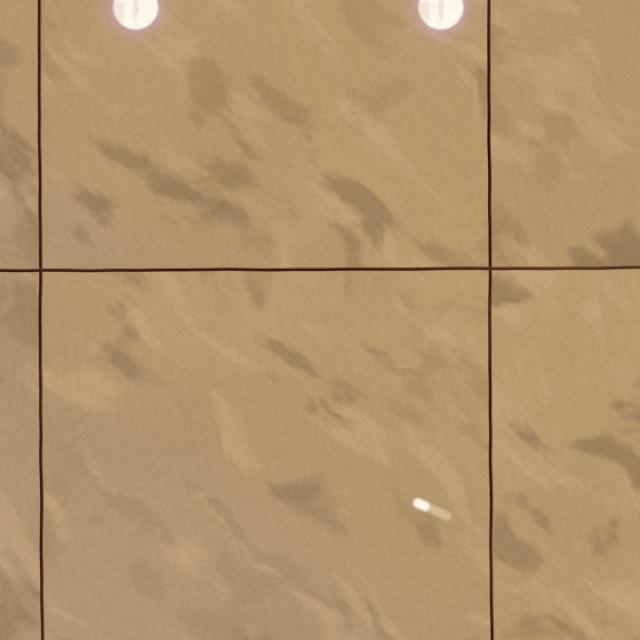
This texture is drawn by a three.js fragment shader. Its source:

```glsl
varying vec2 vUv;

const float TILE_SIZE = 0.7025;
const vec2 JOINT_ORIGIN = vec2(0.066, 0.577);
const float JOINT_TILT = 0.005;

const vec3 GOLD_STONE = vec3(0.715, 0.595, 0.42);
const vec3 ROSE_STONE = vec3(0.685, 0.575, 0.45);
const vec3 PATCH_SHADE = vec3(0.565, 0.46, 0.335);
const vec3 PALE_VEIN = vec3(0.785, 0.665, 0.50);
const vec3 JOINT_RIM = vec3(0.47, 0.28, 0.19);
const vec3 JOINT_CORE = vec3(0.15, 0.07, 0.055);
const vec3 LAMP_WHITE = vec3(0.99, 0.97, 0.92);
const vec3 LAMP_HALO = vec3(0.80, 0.66, 0.76);

float hash(vec2 p) {
  return fract(sin(dot(p, vec2(127.1, 311.7))) * 43758.5);
}

float noise(vec2 p) {
  vec2 cell = floor(p);
  vec2 f = fract(p);
  f = f * f * (3.0 - 2.0 * f);
  float low = mix(hash(cell), hash(cell + vec2(1.0, 0.0)), f.x);
  float high = mix(hash(cell + vec2(0.0, 1.0)), hash(cell + 1.0), f.x);
  return mix(low, high, f.y);
}

float fbm(vec2 p) {
  float sum = 0.0;
  float gain = 0.533;
  for (int i = 0; i < 4; i++) {
    sum += gain * noise(p);
    p = mat2(1.6, 1.2, -1.2, 1.6) * p + 7.3;
    gain *= 0.5;
  }
  return sum;
}

float segmentDistance(vec2 p, vec2 a, vec2 b) {
  vec2 ab = b - a;
  return length(p - a - ab * clamp(dot(p - a, ab) / dot(ab, ab), 0.0, 1.0));
}

float disc(float dist, float radius, float soft) {
  return 1.0 - smoothstep(radius - soft, radius + soft, dist);
}

// Marble with smudges and veins drifting down to the right
vec3 marble(vec2 uv, vec2 seed) {
  vec2 p = uv + seed;
  vec2 warp = vec2(noise(p * 9.0), noise(p * 9.0 + 31.0)) - 0.5;
  p += 0.06 * warp;
  vec2 grainDir = vec2(dot(p, vec2(0.72, -0.69)), dot(p, vec2(0.69, 0.72)));

  float warmth = smoothstep(0.1, 0.8, uv.x * 0.6 + uv.y * 0.55 + 0.25 * (noise(p * 3.0) - 0.5));
  vec3 color = mix(ROSE_STONE, GOLD_STONE, warmth);
  color *= 0.97 + 0.06 * fbm(p * 6.0);

  float cluster = smoothstep(0.25, 0.7, noise(p * 5.0 + 12.0));
  float smudge = smoothstep(0.54, 0.72, fbm(grainDir * vec2(10.0, 19.0)));
  color = mix(color, PATCH_SHADE, smudge * (0.2 + 0.5 * cluster));

  float vein = smoothstep(0.56, 0.76, fbm(grainDir * vec2(8.0, 24.0) + 53.0));
  return mix(color, PALE_VEIN, 0.5 * vein * (1.0 - smudge));
}

// Thin joint: reddish rim around a dark core that fades in places
vec3 addJoint(vec3 color, float dist, float depth) {
  color = mix(color, JOINT_RIM, 0.85 * disc(abs(dist), 0.0029, 0.0012));
  return mix(color, JOINT_CORE, depth * disc(abs(dist + 0.0005), 0.0017, 0.001));
}

// Round lamp reflection with a violet fringe
vec3 addLamp(vec3 color, vec2 offset, float radius) {
  float dist = length(offset);
  float halo = exp(-max(dist - radius, 0.0) * 75.0);
  color = mix(color, LAMP_HALO, 0.6 * halo);
  float shade = noise(offset * vec2(95.0, 30.0) + 4.0);
  vec3 glass = mix(LAMP_WHITE, vec3(0.88, 0.80, 0.72), 0.45 * smoothstep(0.5, 0.9, shade));
  return mix(color, glass, disc(dist, radius, 0.003));
}

// Small slanted glint, bright at its upper end
vec3 addGlint(vec3 color, vec2 uv, vec2 head, vec2 tail) {
  float dist = segmentDistance(uv, head, tail);
  color = mix(color, vec3(0.86, 0.77, 0.62), 0.75 * disc(dist, 0.007, 0.004));
  return mix(color, LAMP_WHITE, disc(segmentDistance(uv, head, mix(head, tail, 0.25)), 0.007, 0.004));
}

void main() {
  // Slightly tilted, uneven tile grid
  vec2 wobble = 0.0016 * (vec2(noise(vec2(uvec2(0)) + vUv.yy * 14.0), noise(vUv.xx * 14.0 + 9.0)) - 0.5);
  vec2 grid = (vUv - JOINT_ORIGIN + JOINT_TILT * vec2(vUv.y, -vUv.x) + wobble) / TILE_SIZE;
  vec2 tile = floor(grid);
  vec2 jointDist = (fract(grid + 0.5) - 0.5) * TILE_SIZE;

  vec2 seed = 5.0 * vec2(hash(tile + 3.0), hash(tile + 17.0));
  vec3 color = marble(vUv, seed);
  color *= 0.985 + 0.03 * hash(tile + 41.0);

  // Joints
  vec2 depth = 0.65 + 0.35 * vec2(noise(vUv.yx * 8.0), noise(vUv * 8.0 + 5.0));
  depth.y *= mix(1.0, 0.55, smoothstep(0.6, 0.9, vUv.x));
  color = addJoint(color, jointDist.x, depth.x);
  color = addJoint(color, jointDist.y, depth.y);

  // Reflections
  for (int i = 0; i < 2; i++) {
    color = addLamp(color, vUv - vec2(0.212 + 0.477 * float(i), 0.989), 0.035);
  }
  color = addGlint(color, vUv, vec2(0.653, 0.214), vec2(0.698, 0.194));

  // Fine grain
  color += 0.03 * (noise(vUv * 260.0) - 0.5);
  gl_FragColor = vec4(color, 1.0);
}
```
